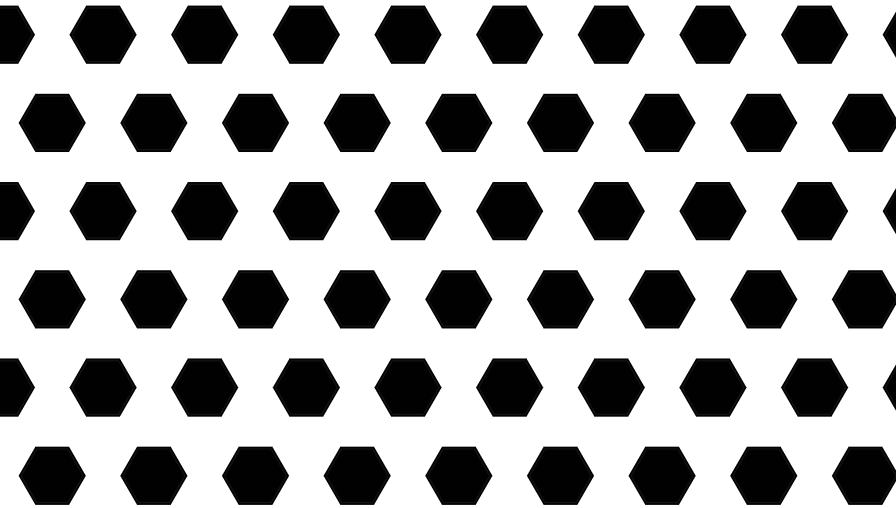
This pattern is drawn by a Shadertoy shader. Its source:

```glsl
// Lengths are fractions of the canvas height
const vec2  PITCH        = vec2(0.2001, 0.17366); // column and row spacing
const vec2  FIRST_CENTER = vec2(0.1028, 0.0634);  // lowest left hexagon
const float APOTHEM      = 0.0573;                // center to flat side
const float RIM_INSET    = 0.0045;
const float RIM_HALF     = 0.0013;
const vec3  PAPER        = vec3(1.0);
const vec3  INK          = vec3(0.003);
const vec3  RIM          = vec3(0.075);

// Signed distance to a hexagon with flat top and bottom
float hexagonDistance(vec2 p, float apothem) {
    const vec2 foldNormal = vec2(-0.866025, 0.5);
    float halfSide = 0.57735 * apothem;
    p = abs(p);
    p -= 2.0 * min(dot(foldNormal, p), 0.0) * foldNormal;
    p -= vec2(clamp(p.x, -halfSide, halfSide), apothem);
    return length(p) * sign(p.y);
}

// Position relative to the nearest center, odd rows shifted half a column
vec2 staggeredCell(vec2 p) {
    p -= FIRST_CENTER;
    float row = round(p.y / PITCH.y);
    p.x -= 0.5 * PITCH.x * mod(row, 2.0);
    return vec2(p.x - PITCH.x * round(p.x / PITCH.x), p.y - PITCH.y * row);
}

// Antialiased coverage of the region where d is negative
float coverage(float d, float pixel) {
    return clamp(0.5 - d / pixel, 0.0, 1.0);
}

void mainImage(out vec4 fragColor, in vec2 fragCoord) {
    float pixel = 1.0 / iResolution.y;
    float d = hexagonDistance(staggeredCell(fragCoord * pixel), APOTHEM);

    // Solid hexagon with a faint inset line
    float rim = coverage(abs(d + RIM_INSET) - RIM_HALF, pixel);
    vec3 fill = mix(INK, RIM, rim);
    fragColor = vec4(mix(PAPER, fill, coverage(d, pixel)), 1.0);
}
```
